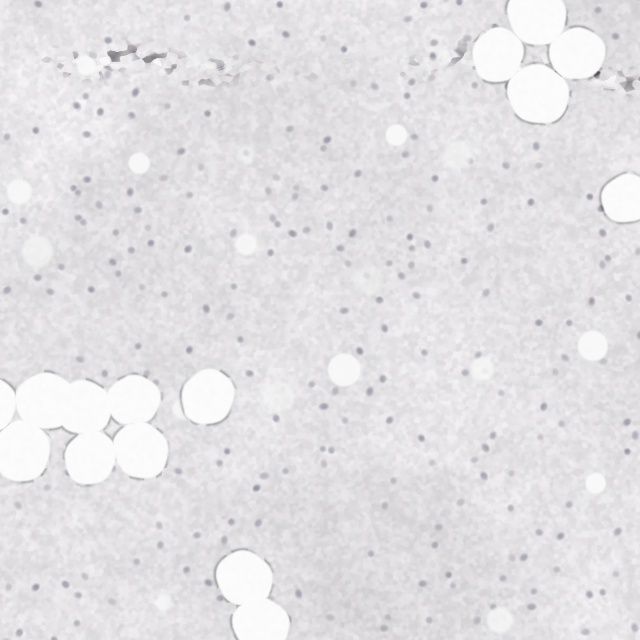
Write a WebGL 2 fragment shader that draws this texture.

```glsl
#version 300 es
precision highp float;

uniform vec2 u_resolution;
out vec4 fragColor;

vec2 hash2(vec2 p) {
    vec3 q = fract(p.xyx * vec3(0.1031, 0.1030, 0.0973));
    q += dot(q, q.yzx + 33.33);
    return fract((q.xx + q.yz) * q.zy);
}

// Smooth cellular noise: random cell values blended by distance
float cellNoise(vec2 p) {
    vec2 cell = floor(p), f = fract(p);
    float sum = 0.0, weight = 0.0;
    for (int y = -1; y <= 1; y++)
    for (int x = -1; x <= 1; x++) {
        vec2 o = vec2(x, y);
        vec2 d = o + hash2(cell + o) - f;
        float w = exp(-7.0 * dot(d, d));
        sum += w * hash2(cell + o + 71.3).x;
        weight += w;
    }
    return sum / weight;
}

// Coverage of small soft oval nuclei on a jittered grid
float nuclei(vec2 uv, float count, float density) {
    vec2 p = uv * count, cell = floor(p);
    float cover = 0.0;
    for (int y = -1; y <= 1; y++)
    for (int x = -1; x <= 1; x++) {
        vec2 id = cell + vec2(x, y);
        vec2 center = (id + 0.1 + 0.8 * hash2(id + count)) / count;
        vec2 rnd = hash2(id + 2.7 * count), kind = hash2(id + 5.1 * count);
        float clump = 0.5 + 0.25 * (sin(center.x * 17.0 + 3.0 * sin(center.y * 9.0))
                                  + sin(center.y * 21.0 + 2.0 * sin(center.x * 13.0)));
        float angle = 6.283 * kind.y;
        vec2 d = mat2(cos(angle), sin(angle), -sin(angle), cos(angle)) * (uv - center);
        float dist = length(d * vec2(1.0, 1.0 + 0.4 * rnd.y));
        float r = mix(0.0065, 0.0095, rnd.y);
        float present = step(rnd.x, density * (0.4 + 1.2 * clump));
        cover = max(cover, present * mix(0.4, 1.0, kind.x) * smoothstep(r * 1.15, r * 0.25, dist));
    }
    return cover;
}

// Distance to the large droplets: rings of near-touching blobs
float largeDroplets(vec2 uv) {
    // center, ring radius, blob count
    vec4 groups[6] = vec4[6](
        vec4(0.03, 0.345, 0.050, 3.0), vec4(0.175, 0.330, 0.056, 4.0),
        vec4(0.325, 0.380, 0.0, 1.0), vec4(0.840, 0.915, 0.062, 4.0),
        vec4(0.395, 0.060, 0.038, 2.0), vec4(0.980, 0.690, 0.0, 1.0));
    float dist = 1.0;
    for (int g = 0; g < 6; g++)
    for (int i = 0; i < int(groups[g].w); i++) {
        vec2 rnd = hash2(vec2(g * 7 + 3, i * 5 + 1));
        float turn = 6.283 * float(i) / groups[g].w + 0.6 + float(g) * 1.9;
        vec2 d = uv - groups[g].xy - groups[g].z * vec2(cos(turn), sin(turn));
        float a = atan(d.y, d.x);
        float r = mix(0.036, 0.048, rnd.x) + 0.002 * sin(2.0 * a + 6.0 * rnd.y) + 0.001 * sin(5.0 * a);
        dist = min(dist, length(d) - r);
    }
    return dist;
}

// Coverage of scattered small droplets, some of them faint
float smallDroplets(vec2 uv) {
    vec2 p = uv * 6.0, cell = floor(p);
    float cover = 0.0;
    for (int y = -1; y <= 1; y++)
    for (int x = -1; x <= 1; x++) {
        vec2 id = cell + vec2(x, y);
        vec2 center = (id + 0.15 + 0.7 * hash2(id + 19.0)) / 6.0;
        vec2 rnd = hash2(id + 43.0), kind = hash2(id + 87.0);
        float r = mix(0.012, 0.026, kind.x);
        float soft = mix(0.007, 0.0025, kind.y);
        float disc = smoothstep(soft, -soft, length(uv - center) - r);
        cover = max(cover, step(rnd.x, 0.45) * mix(0.35, 1.0, kind.y) * disc);
    }
    return cover;
}

void main() {
    vec2 uv = gl_FragCoord.xy / u_resolution;

    // Mottled ground with fine grain
    float fine = cellNoise(uv * 150.0), medium = cellNoise(uv * 75.0 + 31.0);
    float tone = 0.887 + 0.045 * (cellNoise(uv * 4.0 + 9.0) - 0.5) + 0.03 * (cellNoise(uv * 13.0) - 0.5);
    tone += 0.006 * sin(uv.x * 7.0 + 4.0 * uv.y + 2.0 * sin(uv.y * 6.0));
    tone += 0.06 * (fine - 0.5) + 0.04 * (medium - 0.5);
    vec3 color = tone + vec3(0.0, -0.006, 0.002);

    // Nuclei
    float cover = max(nuclei(uv, 21.0, 0.33), nuclei(uv + 0.013, 33.0, 0.10));
    color = mix(color, vec3(0.60, 0.59, 0.645), cover * (0.75 + 0.3 * fine));

    // Ragged tear with dark and bright flecks
    float offset = uv.y - 0.895 - 0.012 * sin(uv.x * 11.0) - 0.008 * sin(uv.x * 37.0);
    float along = smoothstep(0.02, 0.15, uv.x) * (0.55 + 0.45 * sin(uv.x * 9.0));
    float band = exp(-offset * offset / 0.0004) * along;
    float fleck = cellNoise(uv * vec2(80.0, 110.0) + 57.0);
    color -= band * vec3(0.42, 0.43, 0.41) * smoothstep(0.68, 0.9, fleck);
    color = mix(color, vec3(0.975), band * smoothstep(0.36, 0.2, fleck));

    // Droplets with thin broken rims
    color = mix(color, vec3(0.975), smallDroplets(uv));
    float dist = largeDroplets(uv);
    float rim = (dist - 0.002) / 0.003;
    color -= 0.22 * exp(-rim * rim) * smoothstep(0.3, 0.75, medium);
    color = mix(color, vec3(0.985 + 0.01 * (fine - 0.5)), smoothstep(0.003, -0.002, dist));

    fragColor = vec4(clamp(color, 0.0, 1.0), 1.0);
}
```
